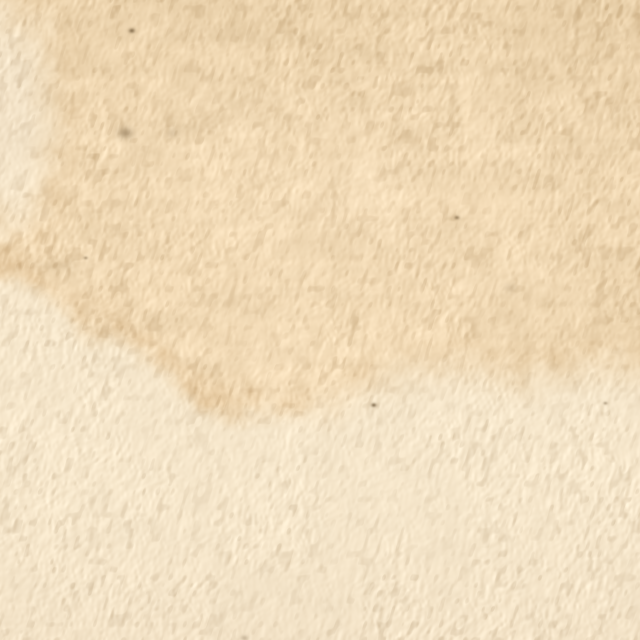
This texture is drawn by a Shadertoy shader. Its source:

```glsl
// Old paper with a tea-coloured water stain over its upper half.
// A warped edge profile bounds the stain; embossed value noise gives the
// fibre grain, and small blurred ellipses add specks and smudges.

float hash(vec2 p) {
    vec3 q = fract(vec3(p.xyx) * 0.1031);
    q += dot(q, q.yzx + 33.33);
    return fract((q.x + q.y) * q.z);
}

float noise(vec2 p) {
    vec2 cell = floor(p), f = fract(p);
    f = f * f * (3.0 - 2.0 * f);
    return mix(mix(hash(cell), hash(cell + vec2(1, 0)), f.x),
               mix(hash(cell + vec2(0, 1)), hash(cell + vec2(1, 1)), f.x), f.y);
}

float fbm(vec2 p) {
    float sum = 0.0, amp = 0.5;
    for (int i = 0; i < 4; i++) {
        sum += amp * noise(p);
        p = mat2(1.6, 1.2, -1.2, 1.6) * p + 17.3;
        amp *= 0.5;
    }
    return sum / 0.9375;
}

// Height of the paper surface: short, upright fibres over a finer tooth
float fibres(vec2 p) {
    vec2 q = vec2(p.x - 0.22 * p.y, p.y);
    q += 0.009 * (vec2(noise(p * 30.0), noise(p * 30.0 + 50.0)) - 0.5);
    return 0.5 * noise(q * vec2(128, 70)) + 0.5 * noise(q * vec2(225, 130) + 31.0);
}

// Signed depth inside the stain, positive in the stained area
float stainDepth(vec2 p) {
    p += 0.028 * (vec2(fbm(p * 24.0), fbm(p * 24.0 + 40.0)) - 0.5);
    float edge = 0.57 - 0.09 * smoothstep(0.0, 0.16, p.x)
               - 0.13 * smoothstep(0.16, 0.35, p.x)
               + 0.07 * smoothstep(0.47, 0.65, p.x)
               - 0.015 * exp(-pow((p.x - 0.81) / 0.06, 2.0));
    float bareSide = (length((p - vec2(-0.01, 0.82)) / vec2(0.09, 0.17)) - 1.0) * 0.085;
    return min(p.y - edge, bareSide);
}

// Soft elliptical spot, 1 at its centre
float spot(vec2 p, vec2 centre, vec2 radius) {
    vec2 d = (p - centre) / radius;
    return exp(-dot(d, d));
}

void mainImage(out vec4 fragColor, in vec2 fragCoord) {
    vec2 p = fragCoord / iResolution.xy;
    float cloud = fbm(p * 7.0 + 3.0) - 0.5;
    float mottle = fbm(p * 38.0 + 9.0) - 0.5;

    // Bare paper, a little greyer towards the bottom and the left side
    vec3 color = mix(vec3(0.947, 0.882, 0.773), vec3(0.958, 0.896, 0.788),
                     smoothstep(0.0, 0.25, p.y));
    color -= vec3(0.012, 0.016, 0.015) * spot(p, vec2(0.0, 0.84), vec2(0.08, 0.14));

    // Stain body: deeper at the top and right, paler across the middle
    float depth = stainDepth(p);
    float softness = mix(0.028, 0.046, smoothstep(0.35, 0.6, p.x))
                   + 0.012 * smoothstep(0.6, 0.7, p.y);
    float stain = smoothstep(-softness, softness, depth + 0.03 * mottle);
    float tone = 0.30 + 0.5 * smoothstep(0.7, 1.0, p.y)
               + 0.2 * smoothstep(0.65, 1.0, p.x)
               - 0.2 * spot(p, vec2(0.6, 0.70), vec2(0.18, 0.07))
               + 0.65 * cloud + 0.8 * mottle;
    vec3 body = mix(vec3(0.955, 0.864, 0.724), vec3(0.907, 0.808, 0.656), tone);
    color = mix(color, body, stain);

    // Broken dark rim along the lower left, fading out elsewhere
    float rim = exp(-pow((depth - 0.024) / 0.024, 2.0)) * (0.45 + 1.2 * cloud + 2.0 * mottle);
    float rimPlace = mix(1.0, 0.4, smoothstep(0.3, 0.6, p.x))
                   * mix(1.0, 0.35, smoothstep(0.58, 0.68, p.y));
    color -= vec3(0.028, 0.045, 0.06) * max(rim, 0.0) * rimPlace;

    // Smudges, a pale upright crease and faint level lines
    float wear = 0.8 * spot(p, vec2(0.09, 0.585), vec2(0.035, 0.006))
               + 0.7 * spot(p, vec2(0.14, 0.50), vec2(0.06, 0.022))
               + 0.6 * spot(p - vec2(0.0, 0.25 * (p.x - 0.33)), vec2(0.33, 0.81), vec2(0.08, 0.012))
               + 0.4 * spot(p, vec2(0.48, 0.872), vec2(0.10, 0.004))
               + 0.3 * spot(p, vec2(0.73, 0.658), vec2(0.09, 0.003))
               - 0.7 * spot(p, vec2(0.73, 0.82), vec2(0.008, 0.07));
    color -= vec3(0.06, 0.065, 0.07) * wear * (0.7 + 2.0 * mottle);
    color -= 0.018 * stain * (noise(p * vec2(9, 95)) - 0.5);

    // Embossed grain lit from the upper left, with small dark pits
    vec2 lean = vec2(0.0024, -0.0012);
    float relief = fibres(p + lean) - fibres(p - lean);
    vec2 slant = vec2(p.x - 0.3 * p.y, p.y);
    float pits = smoothstep(0.55, 0.9, noise(slant * vec2(135, 82) + 70.0));
    float roughness = 0.6 + 0.8 * noise(p * 13.0 + 21.0);
    color -= vec3(0.060, 0.071, 0.082) * relief * roughness;
    color -= vec3(0.043, 0.049, 0.054) * (pits - 0.18) * roughness;
    color -= 0.03 * mottle;

    // Specks: position, radius, darkness
    vec4 specks[9] = vec4[9](
        vec4(0.206, 0.952, 0.0042, 0.60), vec4(0.196, 0.792, 0.0100, 0.38),
        vec4(0.134, 0.597, 0.0030, 0.38), vec4(0.714, 0.660, 0.0034, 0.45),
        vec4(0.584, 0.367, 0.0036, 0.60), vec4(0.946, 0.370, 0.0030, 0.35),
        vec4(0.270, 0.792, 0.0080, 0.15), vec4(0.797, 0.550, 0.0080, 0.13),
        vec4(0.382, 0.003, 0.0050, 0.25));
    for (int i = 0; i < 9; i++) {
        vec4 s = specks[i];
        color = mix(color, vec3(0.36, 0.27, 0.15), s.w * spot(p, s.xy, s.z * vec2(1.15, 0.9)));
    }

    fragColor = vec4(clamp(color, 0.0, 1.0), 1.0);
}
```
